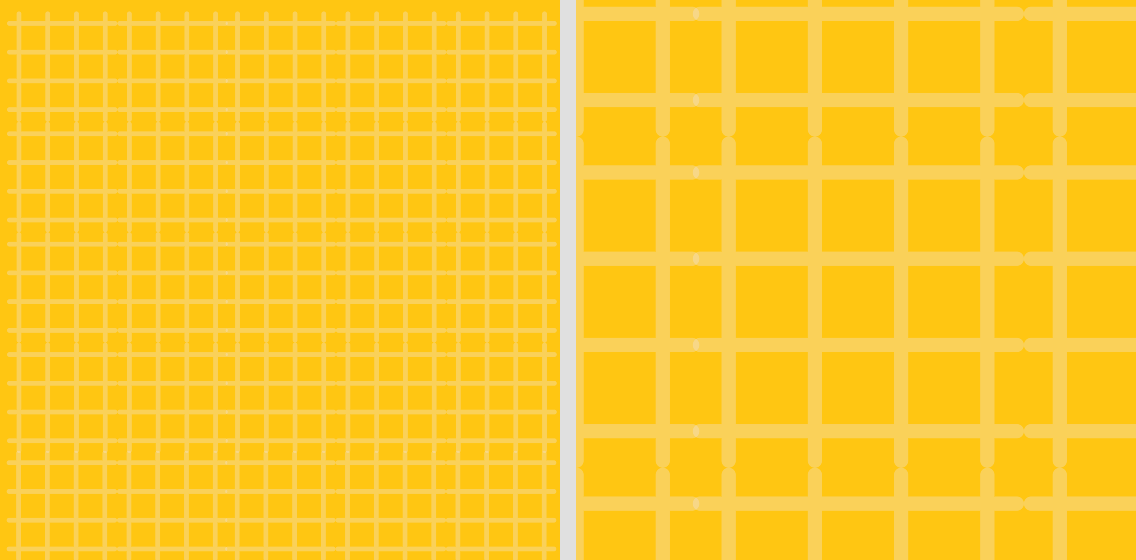
Left, the full canvas; right, a detail of the centre.
This pattern is drawn by a three.js fragment shader. Its source:

```glsl
varying vec2 vUv;

const vec3 GROUND = vec3(1.0, 0.777, 0.07);
const vec3 TINT = vec3(0.944, 0.89, 0.85);
const float OPACITY = 0.36;

const int TILES = 5;                         // tiles across and down
const float LINES = 4.0;                     // bars each way in a tile
const vec2 FIRST = vec2(0.0339, 0.0418);     // first crossing, from the top left
const float PITCH = 0.1971;                  // tile to tile
const float SPACING = 0.05133;               // bar to bar
const float HALF_WIDTH = 0.00425;
const vec2 BAR_SPAN = vec2(-0.0171, 0.1715); // centres of the round caps
const float SLIP = 0.0039;                   // overlap where tiles crowd together
const vec2 SLIP_FROM = vec2(2.0, 4.0);       // column and row where the overlap starts
const float LAST_ROW_SHIFT = 0.0007;

// Distance to the nearest round-capped bar; bars run along x, stacked in y
float barDistance(vec2 p) {
  float index = clamp(floor(p.y / SPACING + 0.5), 0.0, LINES - 1.0);
  vec2 nearest = vec2(clamp(p.x, BAR_SPAN.x, BAR_SPAN.y), index * SPACING);
  return length(p - nearest) - HALF_WIDTH;
}

// Horizontal and vertical bars joined into one flat shape
float gridDistance(vec2 p) {
  return min(barDistance(p), barDistance(p.yx));
}

vec2 tileOrigin(vec2 tile) {
  vec2 origin = FIRST + tile * PITCH - SLIP * step(SLIP_FROM, tile);
  origin.x -= LAST_ROW_SHIFT * step(float(TILES) - 1.0, tile.y);
  return origin;
}

void main() {
  vec2 page = vec2(vUv.x, 1.0 - vUv.y);
  float blur = 0.5 * max(fwidth(vUv.x), fwidth(vUv.y));
  vec3 color = GROUND;

  // Translucent tiles build up where their caps overlap
  for (int row = 0; row < TILES; row++) {
    for (int column = 0; column < TILES; column++) {
      vec2 origin = tileOrigin(vec2(float(column), float(row)));
      float coverage = 1.0 - smoothstep(-blur, blur, gridDistance(page - origin));
      color = mix(color, TINT, OPACITY * coverage);
    }
  }

  gl_FragColor = vec4(color, 1.0);
}
```
